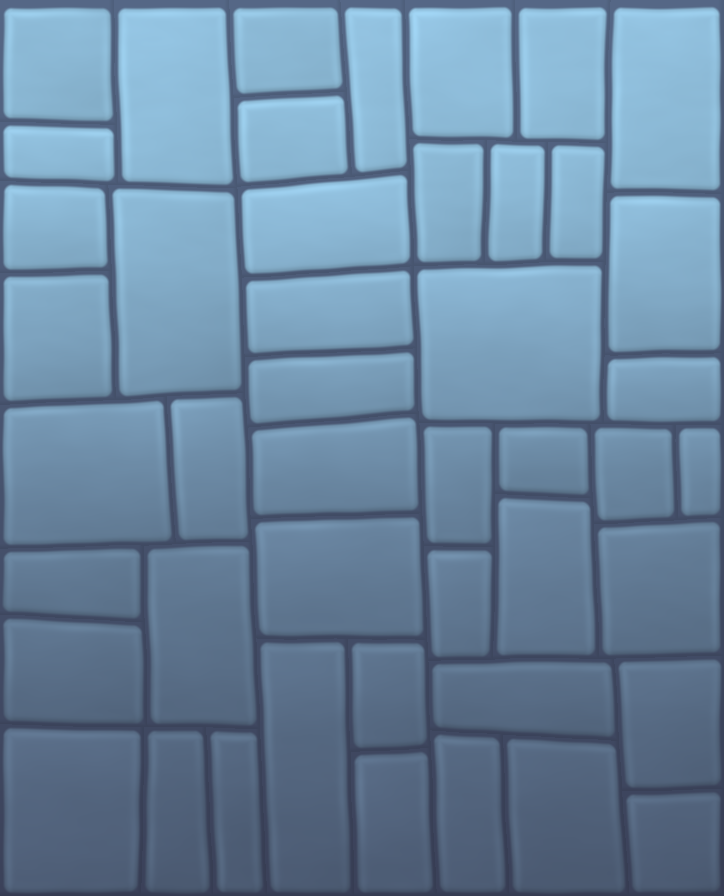
This texture is drawn by a Shadertoy shader. Its source:

```glsl
// Painted wall of irregular bevelled stone blocks, pale blue above fading to slate below.

const vec3 STONE_LOW  = vec3(0.305, 0.365, 0.462);
const vec3 STONE_MID  = vec3(0.425, 0.545, 0.650);
const vec3 STONE_HIGH = vec3(0.552, 0.732, 0.845);
const vec3 GROUT_LOW  = vec3(0.220, 0.245, 0.335);
const vec3 GROUT_HIGH = vec3(0.320, 0.390, 0.505);
const vec3 RIM_LIGHT  = vec3(0.055, 0.072, 0.076);

// Lengths are fractions of the canvas height.
const float HALF_GAP = 0.0042;
const float CORNER_RADIUS = 0.0085;
const float EDGE_SOFTNESS = 0.0019;
const float RIM_INSET = 0.0060;
const float RIM_WIDTH = 0.0045;
const float WOBBLE = 0.0020;
const float TILT = 0.065;
const float MIN_AREA = 0.009;
const float MAX_AREA = 0.043;
const int MAX_CUTS = 8;

// Tilted column joints: offset at the bottom, slope with height.
const vec2 JOINT_A = vec2(0.298, -0.042);
const vec2 JOINT_B = vec2(0.487, -0.036);

float hash(uint n) {
    n = (n ^ 61u) ^ (n >> 16);
    n *= 9u;
    n ^= n >> 4;
    n *= 668265261u;
    n ^= n >> 15;
    return float(n & 65535u) / 65535.0;
}

vec2 gradientAt(vec2 cell) {
    ivec2 c = ivec2(cell) + 512;
    float angle = 6.2832 * hash(uint(c.x + c.y * 1031));
    return vec2(cos(angle), sin(angle));
}

float gradientNoise(vec2 p) {
    vec2 i = floor(p), f = p - i;
    vec2 u = f * f * f * (f * (f * 6.0 - 15.0) + 10.0);
    vec2 e = vec2(1, 0);
    return mix(mix(dot(gradientAt(i), f), dot(gradientAt(i + e), f - e), u.x),
               mix(dot(gradientAt(i + e.yx), f - e.yx), dot(gradientAt(i + 1.0), f - 1.0), u.x), u.y);
}

// Position of a tilted line (offset, slope) at distance t along it.
float along(vec2 line, float t) { return line.x + line.y * t; }

// Cuts the wall into quads; returns distances to left, right, bottom, top.
vec4 stoneAt(vec2 p, float aspect, out uint id) {
    vec2 left = vec2(0), right = vec2(aspect, 0), bottom = vec2(0), top = vec2(0.995, 0);
    id = 8u;
    if (p.x > along(JOINT_A, p.y)) { left = JOINT_A; id = 9u; } else right = JOINT_A;
    if (p.x > along(JOINT_B, p.y)) { left = JOINT_B; id = 10u; }
    else if (id == 9u) right = JOINT_B;

    for (int i = 0; i < MAX_CUTS; i++) {
        vec2 v = 0.5 * (left + right), h = 0.5 * (bottom + top);
        float cx = (v.x + v.y * h.x) / (1.0 - v.y * h.y);
        float cy = along(h, cx);
        float x0 = along(left, cy), y0 = along(bottom, cx);
        vec2 size = vec2(along(right, cy) - x0, along(top, cx) - y0);
        uint seed = id * 7u;
        if (size.x * size.y < mix(MIN_AREA, MAX_AREA, hash(seed))) break;

        float ratio = mix(0.30, 0.70, hash(seed + 1u));
        float tilt = TILT * (2.0 * hash(seed + 2u) - 1.0);
        bool upright = size.x * mix(0.5, 2.0, hash(seed + 3u)) > size.y && size.x > 0.1;
        bool far;
        if (upright) {
            float slope = v.y + 0.7 * tilt;
            vec2 cut = vec2(x0 + ratio * size.x - slope * cy, slope);
            far = p.x > along(cut, p.y);
            if (far) left = cut; else right = cut;
        } else {
            float slope = h.y + tilt;
            vec2 cut = vec2(y0 + ratio * size.y - slope * cx, slope);
            far = p.y > along(cut, p.x);
            if (far) bottom = cut; else top = cut;
        }
        id = id * 2u + (far ? 1u : 0u);
    }
    return vec4(p.x - along(left, p.y), along(right, p.y) - p.x,
                p.y - along(bottom, p.x), along(top, p.x) - p.y);
}

void mainImage(out vec4 fragColor, in vec2 fragCoord) {
    vec2 uv = fragCoord / iResolution.y;
    vec2 p = uv + WOBBLE * vec2(gradientNoise(uv * 17.0), gradientNoise(uv * 17.0 + 40.0));

    // Rounded stone outline
    uint id;
    vec4 edges = stoneAt(p, iResolution.x / iResolution.y, id) - HALF_GAP;
    vec2 q = CORNER_RADIUS - min(edges.xz, edges.yw);
    float d = length(max(q, 0.0)) + min(max(q.x, q.y), 0.0) - CORNER_RADIUS;
    float soft = max(EDGE_SOFTNESS, 0.8 / iResolution.y);
    float mask = 1.0 - smoothstep(-soft, soft, d);

    // Wall gradient with per-stone tone and soft brush marks
    float y = uv.y;
    vec3 stone = mix(STONE_LOW, STONE_MID, smoothstep(-0.06, 0.66, y));
    stone = mix(stone, STONE_HIGH, smoothstep(0.38, 0.87, y));
    vec2 local = edges.xz / max(edges.xz + edges.yw, 0.001);
    float tone = 0.05 * (hash(id * 7u + 5u) - 0.5) + 0.065 * (local.y - local.x * 0.4 - 0.3);
    tone += 0.030 * gradientNoise(uv * vec2(9, 14)) + 0.012 * gradientNoise(uv * vec2(30, 75));
    stone *= 1.0 + tone;

    // Bevel: lit rims, strongest on the left and top, shaded at the lip
    vec4 offset = (edges - RIM_INSET) / RIM_WIDTH;
    vec4 bands = exp(-offset * offset) * vec4(0.85, 0.55, 0.25, 0.9);
    float rim = max(max(bands.x, bands.y), max(bands.z, bands.w));
    rim *= 0.8 + 0.9 * gradientNoise(uv * 13.0 + 9.0);
    stone += RIM_LIGHT * rim * mix(0.65, 0.95, y);
    stone *= 1.0 - 0.08 * smoothstep(-0.006, 0.0, d) - 0.05 * smoothstep(0.012, 0.0, edges.z);

    // Recessed grout
    vec3 grout = mix(GROUT_LOW, GROUT_HIGH, y);
    grout *= 1.04 - 0.08 * smoothstep(0.002, -0.004, min(edges.y, edges.z));

    fragColor = vec4(mix(grout, stone, mask), 1.0);
}
```
